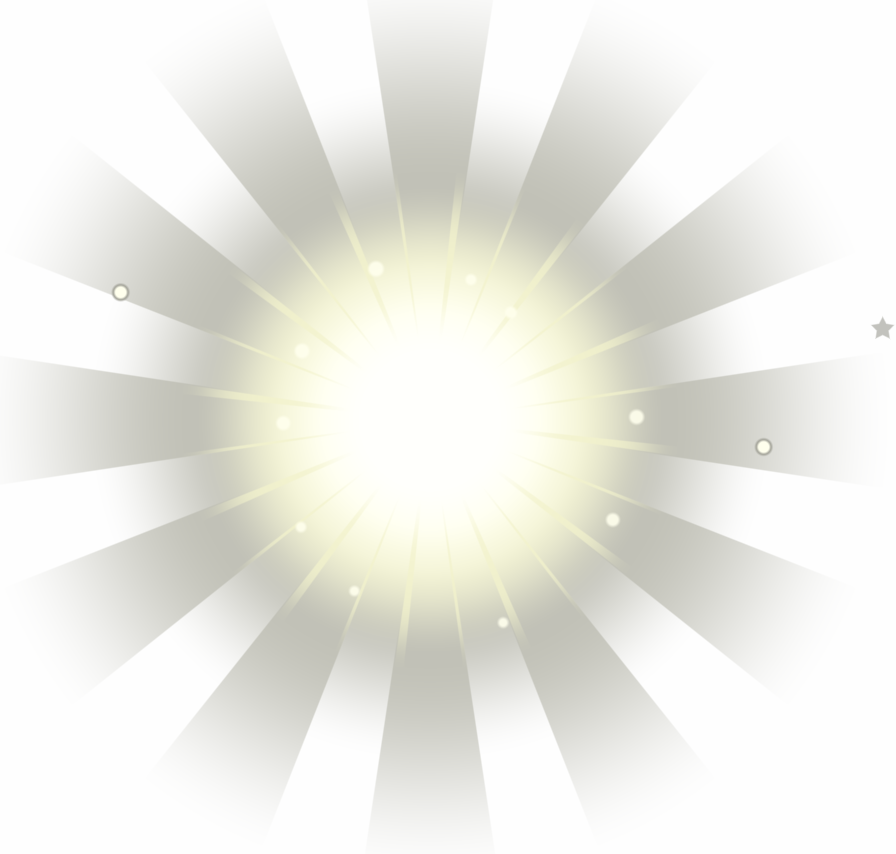
A Shadertoy shader for this background:

```glsl
// A pale sunburst: twelve grey rays fade into white around a cream glow,
// with thin light streaks on the ray edges, scattered sparkles and a star.
// Rays come from folding the polar angle; sparkles from a hashed ring.

#define RAY_COUNT 12.0
#define RAY_HALF_ANGLE 0.149
#define CENTRE_OFFSET vec2(-0.021, 0.008)
#define RAY_REACH 0.55
#define RING_REACH 0.405
#define SPARKLE_COUNT 10
#define STAR_POS vec2(0.530, 0.107)
#define STAR_RADIUS 0.014

const float TAU = 6.2831853;
const vec3 PAPER = vec3(0.996);
const vec3 CORE = vec3(1.0, 1.0, 0.99);
const vec3 CREAM = vec3(1.0, 1.0, 0.93);
const vec3 BUTTER = vec3(0.95, 0.95, 0.83);
const vec3 RING_GREY = vec3(0.755, 0.755, 0.715);
const vec3 STREAK = vec3(0.95, 0.95, 0.80);

float hash(float n) {
    return fract(sin(n * 127.1) * 43758.5453);
}

// Coverage of a shape from its signed distance
float fill(float dist, float soft) {
    return 1.0 - smoothstep(-soft, soft, dist);
}

// Unit vector, angle measured clockwise from up
vec2 heading(float angle) {
    return vec2(sin(angle), cos(angle));
}

float starDistance(vec2 p, float radius) {
    float sector = TAU / 5.0;
    float angle = atan(p.x, p.y);
    angle = abs(angle - sector * round(angle / sector));
    vec2 folded = length(p) * vec2(cos(angle), sin(angle));
    vec2 tip = vec2(radius, 0.0);
    vec2 notch = 0.52 * radius * vec2(cos(0.5 * sector), sin(0.5 * sector));
    return dot(folded - tip, normalize(vec2(notch.y, tip.x - notch.x)));
}

// Colour from the bright core out to the grey ring
vec3 glowColour(float r) {
    vec3 tone = mix(CORE, CREAM, smoothstep(0.07, 0.16, r));
    tone = mix(tone, BUTTER, smoothstep(0.12, 0.20, r));
    return mix(tone, RING_GREY, smoothstep(0.17, 0.28, r));
}

void mainImage(out vec4 fragColor, in vec2 fragCoord) {
    float px = 1.0 / iResolution.y;
    vec2 p = (fragCoord - 0.5 * iResolution.xy) * px - CENTRE_OFFSET;
    float r = length(p);
    float angle = atan(p.x, p.y);
    float period = TAU / RAY_COUNT;
    float local = angle - period * round(angle / period);

    // Long fade on the rays, short fade between them
    float ray = fill(r * (abs(local) - RAY_HALF_ANGLE), px);
    float rayFade = 1.0 - smoothstep(0.27, RAY_REACH, r);
    float gapFade = 1.0 - smoothstep(0.225, RING_REACH, r);
    vec3 colour = mix(PAPER, glowColour(r), mix(gapFade, rayFade, ray));

    // One wide and one narrow streak per ray
    float wide = fill(r * (abs(local - 0.125) - 0.019), px);
    float narrow = fill(r * (abs(local + 0.142) - 0.008), px);
    float streakFade = smoothstep(0.09, 0.17, r) * (1.0 - smoothstep(0.21, 0.30, r));
    colour = mix(colour, STREAK, 0.75 * max(wide, narrow) * streakFade);

    // Sparkles inside the glow
    for (int i = 0; i < SPARKLE_COUNT; i++) {
        float n = float(i);
        float a = TAU * (n + 0.7 * hash(n + 1.3)) / float(SPARKLE_COUNT);
        float orbit = mix(0.15, 0.28, hash(n + 7.7));
        float size = mix(0.005, 0.009, hash(n + 3.1));
        float dist = length(p - orbit * heading(a)) - size;
        colour = mix(colour, CREAM, 0.9 * fill(dist, 0.0025));
    }

    // Two outlined sparkles on the outer rays
    for (int i = 0; i < 2; i++) {
        vec2 pos = 0.392 * heading(1.651 - 2.83 * float(i));
        float dist = length(p - pos) - 0.0085;
        colour = mix(colour, vec3(0.65, 0.65, 0.61), fill(dist - 0.0015, 0.0018));
        colour = mix(colour, CREAM, fill(dist + 0.0012, 0.0018));
    }

    // Small star at the right edge
    float star = fill(starDistance(p - STAR_POS, STAR_RADIUS), px);
    colour = mix(colour, vec3(0.76, 0.76, 0.74), star);

    fragColor = vec4(colour, 1.0);
}
```
